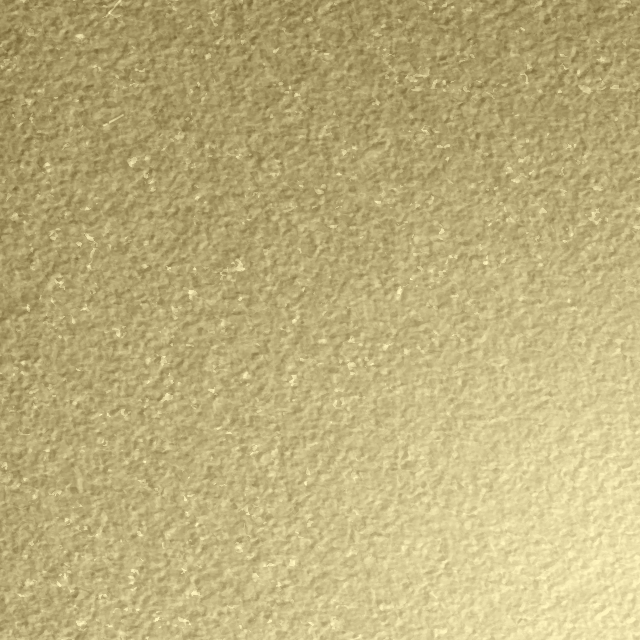
Write a three.js fragment shader that draws this texture.

```glsl
// Gold foil: a soft diagonal sheen over fine, crisp embossed grain.
// Grain is the slope of warped cellular noise at several sizes, with sparse
// irregular glints and two faint scratches laid over the duller corner.

varying vec2 vUv;

const vec3 DARK_GOLD = vec3(0.54, 0.475, 0.285);
const vec3 PALE_GOLD = vec3(0.96, 0.915, 0.705);
const vec2 GLOW_CENTER = vec2(1.02, 0.1);
const vec2 LIGHT_STEP = vec2(-0.28, 0.4);

vec2 hash2(vec2 p) {
  vec3 q = fract(p.xyx * vec3(0.1031, 0.1030, 0.0973));
  q += dot(q, q.yzx + 33.33);
  return fract((q.xx + q.yz) * q.zy);
}

vec2 rotate(vec2 p, float angle) {
  float c = cos(angle);
  float s = sin(angle);
  return vec2(c * p.x - s * p.y, s * p.x + c * p.y);
}

// Cellular noise whose random cell heights blend over short borders, 0 to 1
float cellHeight(vec2 p) {
  vec2 cell = floor(p);
  vec2 local = fract(p);
  float total = 0.0;
  float weights = 0.0;
  for (int y = -1; y <= 1; y++) {
    for (int x = -1; x <= 1; x++) {
      vec2 offset = vec2(float(x), float(y));
      vec2 toSeed = offset + hash2(cell + offset) - local;
      float weight = exp(-9.0 * dot(toSeed, toSeed));
      total += weight * hash2(cell + offset + 71.0).x;
      weights += weight;
    }
  }
  return total / weights;
}

// Signed brightness of a bumpy surface lit along a direction
float relief(vec2 p, vec2 lightStep) {
  return cellHeight(p + lightStep) - cellHeight(p - lightStep);
}

// Bends straight cell borders into irregular outlines
vec2 warp(vec2 p, float amount) {
  vec2 bend = vec2(cellHeight(p * 0.6 + 11.0), cellHeight(p * 0.6 + 57.0));
  return p + amount * (bend - 0.5);
}

float segmentDistance(vec2 p, vec2 halfSpan) {
  float along = clamp(dot(p, halfSpan) / dot(halfSpan, halfSpan), -1.0, 1.0);
  return length(p - along * halfSpan);
}

// Small ragged bright spots: peaks of fine noise inside scattered patches
float glints(vec2 uv) {
  float peaks = smoothstep(0.66, 0.95, cellHeight(warp(uv * vec2(150.0, 185.0), 1.0)));
  float patches = smoothstep(0.62, 0.9, cellHeight(uv * 63.0 + 31.0));
  return peaks * patches;
}

// Two thin slanted scratches near the upper left
float scratches(vec2 uv) {
  float mark = 0.0;
  for (int i = 0; i < 2; i++) {
    float n = float(i);
    vec2 center = vec2(0.177, 0.987 - 0.175 * n);
    vec2 halfSpan = rotate(vec2(0.017, 0.0), 0.85 - 0.35 * n);
    float d = segmentDistance(uv - center, halfSpan);
    mark = max(mark, 1.0 - smoothstep(0.0005, 0.0026, d));
  }
  return mark * smoothstep(0.1, 0.5, cellHeight(uv * 140.0));
}

void main() {
  // Broad sheen, brightest at the lower right
  vec2 toGlow = vUv - GLOW_CENTER;
  float glow = exp(-3.3 * dot(toGlow, toGlow));
  float edgeShade = 1.0 - smoothstep(0.0, 0.12, vUv.x);
  float tone = 0.22 + 0.27 * (1.0 - vUv.y) + 0.46 * glow - 0.06 * edgeShade;

  // Embossed grain, a little wider than tall
  vec2 grainUv = rotate(vUv, -0.25) * vec2(0.9, 1.08) + 3.0;
  float coarse = relief(warp(grainUv * 122.0, 0.9), LIGHT_STEP);
  float fine = relief(grainUv * 205.0 + 40.0, LIGHT_STEP);
  tone += mix(0.25, 0.22, glow) * coarse + mix(0.18, 0.13, glow) * fine;

  // Flat light and dark grains, strongest where the foil is dull
  float mottle = cellHeight(warp(vUv * 112.0 + 9.0, 1.0)) - 0.5;
  float patches = cellHeight(vUv * 34.0 + 5.0) - 0.5;
  tone += mix(0.24, 0.04, glow) * mottle + 0.05 * patches;

  // Glints fade out where the sheen takes over
  float dullness = 1.0 - smoothstep(0.2, 0.85, glow);
  tone += 0.42 * dullness * glints(vUv) + 0.5 * scratches(vUv);

  gl_FragColor = vec4(mix(DARK_GOLD, PALE_GOLD, clamp(tone, -0.25, 1.1)), 1.0);
}
```
